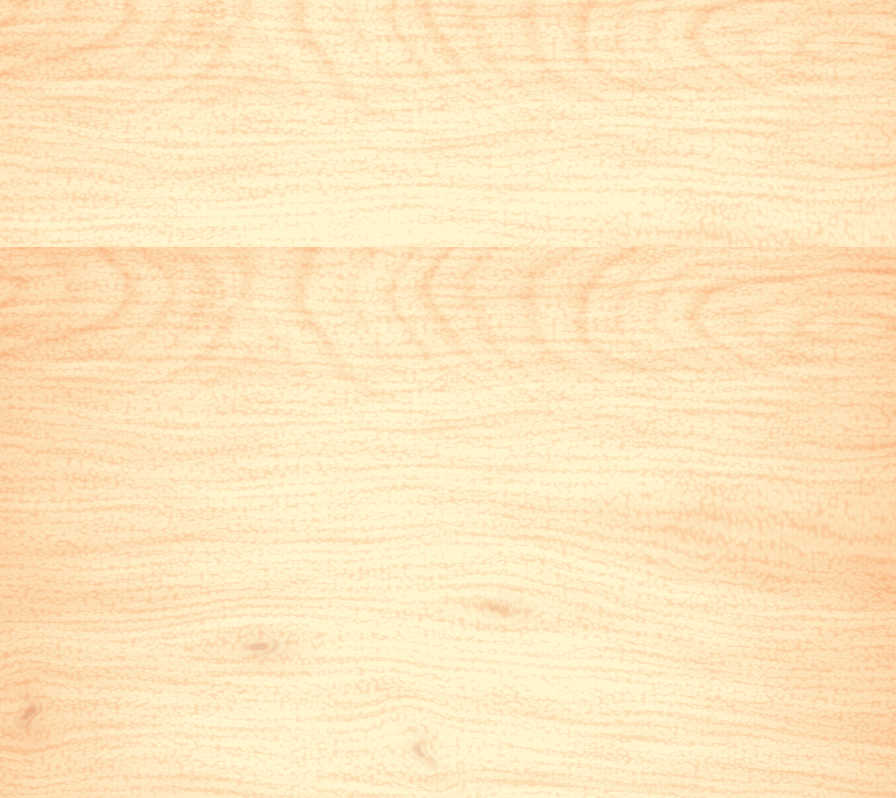
A WebGL 1 fragment shader for this texture:

```glsl
precision highp float;
// Pale wood: two boards showing the same grain, the upper one cut off at a seam.
// Nested arches fill the head of each board, wavy streaks and pores the rest,
// with four knots near the foot and an orange tint toward the sides.
uniform vec2 u_resolution;

vec2 hash2(vec2 c) {
  return fract(sin(vec2(dot(c, vec2(127.1, 311.7)), dot(c, vec2(269.5, 183.3)))) * 4375.85);
}

// Cellular noise: distance to the nearest scattered point.
float cells(vec2 p) {
  vec2 id = floor(p), f = p - id;
  float nearest = 2.0;
  for (int j = -1; j <= 1; j++)
    for (int i = -1; i <= 1; i++) {
      vec2 o = vec2(float(i), float(j));
      nearest = min(nearest, length(o + hash2(id + o) - f));
    }
  return nearest;
}

// Uneven growth rings across a distance r, each sharp on one side.
float rings(float r) {
  float phase = r * 112.0 + 1.3 * sin(r * 23.0);
  float wave = 0.5 + 0.5 * sin(phase + 0.5 * sin(phase));
  return pow(wave, 2.5) * (0.7 + 0.3 * sin(r * 37.0 + 1.0));
}

float arches(vec2 q) {
  q += vec2(0.005 * sin(q.y * 62.0 + q.x * 9.0), 0.007 * sin(q.x * 24.0));
  q.x += 0.002 * sin(q.y * 210.0 + q.x * 30.0);
  float right = length(vec2(q.x - 1.06, (q.y - 0.1 + 0.08 * (1.06 - q.x)) * 2.8));
  float left = length(vec2(q.x + 0.03, (q.y - 0.05) * 2.2));
  float lines = mix(rings(left), rings(right), smoothstep(0.26, 0.36, q.x));
  return lines * (1.0 - smoothstep(0.06, 0.27, q.y));
}

void main() {
  vec2 p = gl_FragCoord.xy / u_resolution.y;
  float aspect = u_resolution.x / u_resolution.y;
  float down = 1.0 - p.y;

  // Each board measures its grain from its own head.
  float seam = down - 0.31;
  vec2 q = vec2(p.x, seam < 0.0 ? down + 0.042 : seam);

  // Knots push the grain aside.
  float knot = 0.0, halo = 0.0, push = 0.0;
  for (int i = 0; i < 4; i++) {
    float k = float(i), side = cos(3.14159 * k);
    vec2 center = vec2(0.037 + 0.345 * k - 0.049 * k * k, 0.555 + side * (0.03 + 0.024 * k));
    vec2 v = q - center;
    v.x += 0.006 * sin(v.y * 150.0 + k) - 0.4 * v.y * step(1.5, k) * step(k, 2.5);
    float r = length(v * vec2(1.1 + 0.4 * side, 1.3 - 0.4 * side));
    float swirl = 0.65 + 0.35 * sin(r * 420.0 + v.x * 150.0 + v.y * 90.0);
    knot += exp(-r * r * 3200.0) * swirl * (0.95 - 0.18 * k);
    halo += exp(-r * r * 420.0) * (0.7 + 0.3 * sin(r * 210.0 + v.x * 60.0));
    push += v.y * exp(-r * r * 260.0);
  }

  // Wavy grain coordinate, steeper toward the lower right.
  float w = q.y - 0.45 * push + 0.007 * sin(q.x * 7.0 + q.y * 11.0)
          + 0.003 * sin(q.x * 17.0 - q.y * 23.0) + 0.0012 * sin(q.x * 43.0 + q.y * 60.0);
  w -= 0.06 * smoothstep(0.55, 1.15, q.x) * smoothstep(0.28, 0.42, q.y);

  // Broad streaks, ragged fine streaks and pores.
  float streak = cells(vec2(q.x * 3.2, w * 46.0)) - 0.5;
  float thread = cells(vec2(q.x * 9.0, w * 120.0)) - 0.5;
  float fine = sin(w * 450.0 + 1.8 * sin(q.x * 8.0 + w * 37.0))
             * (0.6 + 0.4 * sin(w * 83.0 + q.x * 5.0));
  float band = sin(w * 60.0 + 1.2 * sin(q.x * 4.0 + w * 15.0));
  float pore = cells(vec2(q.x * 150.0, w * 225.0)) - 0.5;
  float ragged = smoothstep(-0.35, 0.75, fine + 2.2 * pore + 1.2 * thread) - 0.4;
  float blotch = sin(q.x * 9.0 + 2.0 * sin(q.y * 8.0)) * sin(q.y * 17.0 + 1.5 * sin(q.x * 5.0));

  // Tone runs from pale (0) to orange (1).
  float side = abs(2.0 * p.x / aspect - 1.0);
  float tone = 0.1 + 0.23 * exp(-q.y * 7.0);
  tone += (0.27 + 0.26 * smoothstep(0.2, 0.6, down)) * pow(side, 2.6);
  tone += 0.2 * streak + 0.19 * thread + 0.22 * ragged + 0.24 * pore;
  tone += 0.035 * band + 0.035 * blotch + 0.32 * arches(q);

  // Ticked patch in the arches, and a dark band that slopes across the foot.
  vec2 reach = abs(q - vec2(0.26, 0.066));
  vec2 ticked = 1.0 - smoothstep(vec2(0.016, 0.026), vec2(0.03, 0.045), reach);
  tone += 0.26 * ticked.x * ticked.y * (0.5 + 0.5 * sin(q.y * 700.0 + 3.0 * pore));
  float slope = (w - 0.36 - 0.012 * sin(q.x * 6.0)) * 34.0;
  tone += 0.2 * exp(-slope * slope) * smoothstep(0.45, 0.85, q.x);
  float stain = (w - 0.46 + 0.02 * sin(q.x * 14.0)) * 40.0;
  tone += 0.15 * exp(-stain * stain) * (1.0 - smoothstep(0.12, 0.3, q.x));
  tone += 0.2 * halo;

  // Pale edge above the seam, faint dark line upon it.
  tone -= 0.1 * smoothstep(-0.1, 0.0, seam) * (1.0 - step(0.0, seam));
  tone += 0.07 * (1.0 - smoothstep(0.0008, 0.004, abs(seam - 0.001)));

  vec3 pale = vec3(1.0, 0.95, 0.80), orange = vec3(0.98, 0.74, 0.54);
  vec3 color = mix(pale, orange, clamp(tone, -0.05, 1.15));
  color = mix(color, vec3(0.86, 0.58, 0.44), clamp(knot, 0.0, 1.0) * 0.6);
  gl_FragColor = vec4(color, 1.0);
}
```
